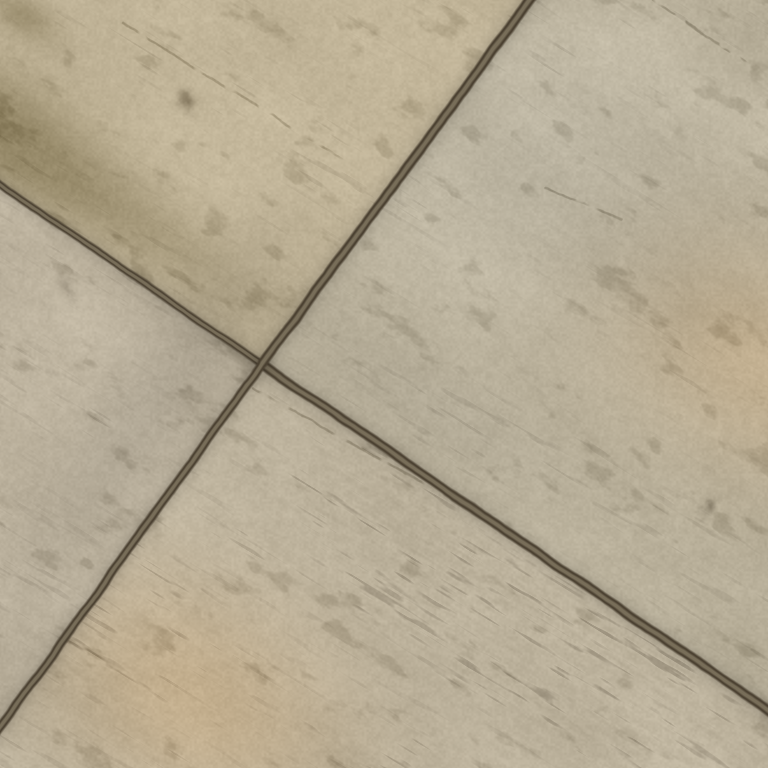
A WebGL 2 fragment shader for this texture:

```glsl
#version 300 es
precision highp float;
// Weathered, brushed stone slabs with two dark joints crossing at an angle.
uniform vec2 u_resolution;
out vec4 fragColor;

const vec2 CROSSING = vec2(0.341, 0.526);
const vec2 GRAIN_DIR = vec2(0.850, -0.527);
const vec3 GROOVE_DARK = vec3(0.29, 0.25, 0.19);
const vec3 GROOVE_LIGHT = vec3(0.47, 0.43, 0.35);
const vec3 OLIVE = vec3(0.55, 0.50, 0.37);
const vec3 OCHRE = vec3(0.75, 0.66, 0.52);
const vec3 SILVER = vec3(0.73, 0.705, 0.635);

float hash(vec2 p) {
  vec3 q = fract(vec3(p.xyx) * 0.1031);
  q += dot(q, q.yzx + 33.33);
  return fract((q.x + q.y) * q.z);
}

float noise(vec2 p) {
  vec2 i = floor(p), f = fract(p);
  f = f * f * (3.0 - 2.0 * f);
  return mix(mix(hash(i), hash(i + vec2(1, 0)), f.x),
             mix(hash(i + vec2(0, 1)), hash(i + vec2(1, 1)), f.x), f.y);
}

float fbm(vec2 p) {
  float sum = 0.0, amp = 0.5;
  for (int i = 0; i < 4; i++) {
    sum += amp * noise(p);
    p = mat2(1.6, 1.2, -1.2, 1.6) * p + 17.3;
    amp *= 0.5;
  }
  return sum / 0.9375;
}

// Soft elliptical patch, long axis along dir
float patchAt(vec2 p, vec2 center, vec2 dir, vec2 radius) {
  vec2 d = p - center;
  vec2 q = vec2(dot(d, dir), dot(d, vec2(-dir.y, dir.x))) / radius;
  return exp(-dot(q, q));
}

float segment(vec2 p, vec2 a, vec2 b) {
  vec2 d = b - a;
  return length(p - a - d * clamp(dot(p - a, d) / dot(d, d), 0.0, 1.0));
}

// Thin broken scratch
float scratch(vec2 p, vec2 a, vec2 b) {
  float d = segment(p + 0.004 * (fbm(p * 45.0) - 0.5), a, b);
  return (1.0 - smoothstep(0.0004, 0.0026, d)) * smoothstep(0.25, 0.6, noise(p * 70.0));
}

// Signed distance to a line through the crossing, positive on its right side
float jointSide(vec2 p, vec2 dir) {
  vec2 d = p - CROSSING;
  return dot(d, vec2(dir.y, -dir.x));
}

vec3 slabColor(float rightOfA, float belowB) {
  vec3 upper = mix(vec3(0.755, 0.705, 0.595), vec3(0.735, 0.700, 0.615), rightOfA);
  vec3 lower = mix(vec3(0.735, 0.695, 0.615), vec3(0.745, 0.705, 0.620), rightOfA);
  return mix(upper, lower, belowB);
}

vec3 addGroove(vec3 col, float d, float halfWidth, float px) {
  float r = abs(d) / halfWidth;
  vec3 inside = mix(GROOVE_LIGHT, GROOVE_DARK, smoothstep(0.05, 0.6, abs(r - 0.1)));
  col *= 1.0 - 0.13 * exp(-max(r - 1.0, 0.0) * 0.75);
  float edge = 0.0013 + px;
  return mix(col, inside, 1.0 - smoothstep(halfWidth - edge, halfWidth + edge, abs(d)));
}

void main() {
  vec2 p = gl_FragCoord.xy / u_resolution;
  float px = 0.5 / min(u_resolution.x, u_resolution.y);
  vec2 g = vec2(dot(p, GRAIN_DIR), dot(p, vec2(-GRAIN_DIR.y, GRAIN_DIR.x)));

  // Joints, with a slight wobble
  float wobble = 0.004 * (fbm(p * 22.0) - 0.5);
  vec2 dirA = p.y > CROSSING.y ? vec2(0.593, 0.805) : vec2(0.584, 0.812);
  float a = jointSide(p, dirA) + wobble;
  float b = jointSide(p, vec2(0.8255, -0.5643)) + wobble;
  float rightOfA = smoothstep(-0.002, 0.002, a);
  float belowB = smoothstep(-0.002, 0.002, b);
  float upperLeft = (1.0 - rightOfA) * (1.0 - belowB);

  // Base tones and broad stains
  vec3 col = slabColor(rightOfA, belowB);
  float cloud = fbm(g * vec2(5.0, 9.0) + 4.0);
  float upperRight = rightOfA * (1.0 - belowB);
  col = mix(col, OCHRE, 0.75 * upperRight * patchAt(p, vec2(0.98, 0.54), GRAIN_DIR, vec2(0.22, 0.13)));
  col = mix(col, OCHRE, 0.8 * rightOfA * belowB * patchAt(p, vec2(0.25, 0.09), GRAIN_DIR, vec2(0.20, 0.14)));
  col = mix(col, SILVER, 0.7 * upperRight * patchAt(p, vec2(0.72, 0.77), GRAIN_DIR, vec2(0.25, 0.2)));
  float olive = 0.75 * patchAt(p, vec2(-0.01, 0.84), GRAIN_DIR, vec2(0.17, 0.075))
    + 0.4 * patchAt(p, vec2(0.16, 0.72), GRAIN_DIR, vec2(0.20, 0.045))
    + 0.6 * patchAt(p, vec2(0.03, 0.98), GRAIN_DIR, vec2(0.05, 0.025));
  col = mix(col, OLIVE, clamp(upperLeft * olive * (0.6 + 0.8 * cloud), 0.0, 0.85));
  col *= 1.0 - 0.09 * patchAt(p, vec2(0.19, 0.46), dirA, vec2(0.25, 0.07)) * (1.0 - rightOfA);
  col *= 1.0 - 0.06 * patchAt(p, vec2(0.56, 0.47), GRAIN_DIR, vec2(0.20, 0.06));
  col += 0.10 * (cloud - 0.5);

  // Brushed grain, blotches and fine grit
  float streak = noise(g * vec2(16.0, 170.0)) * 0.6 + noise(g * vec2(38.0, 330.0)) * 0.4;
  float worn = smoothstep(0.35, 0.7, fbm(g * vec2(4.0, 11.0) + 31.0));
  float strength = mix(0.45, 1.0, belowB * rightOfA) * (0.35 + worn);
  col += 0.045 * strength * (streak - 0.5);
  col -= vec3(0.10, 0.10, 0.095) * strength * smoothstep(0.64, 0.86, streak);
  col -= 0.07 * smoothstep(0.64, 0.80, fbm(g * vec2(22.0, 42.0) + 9.0));
  col += 0.035 * (noise(p * 330.0) - 0.5) + 0.04 * (fbm(p * 110.0) - 0.5);

  // Long scratches and small pits
  float marks = scratch(p, vec2(0.71, 0.755), vec2(0.81, 0.715))
    + scratch(p, vec2(0.85, 1.0), vec2(1.0, 0.90))
    + scratch(p, vec2(0.33, 0.495), vec2(0.56, 0.365))
    + scratch(p, vec2(0.16, 0.97), vec2(0.45, 0.79));
  col -= 0.13 * clamp(marks, 0.0, 1.0);
  vec2 ragged = p + 0.018 * (vec2(fbm(p * 50.0), fbm(p * 50.0 + 70.0)) - 0.5);
  float pits = patchAt(ragged, vec2(0.244, 0.867), dirA, vec2(0.010, 0.013))
    + 0.9 * patchAt(ragged, vec2(0.922, 0.339), dirA, vec2(0.010, 0.008))
    + 0.5 * patchAt(ragged, vec2(0.086, 0.624), GRAIN_DIR, vec2(0.014, 0.008));
  col -= vec3(0.21, 0.21, 0.20) * pits;

  // Grooves last, B narrower on its left arm
  col = addGroove(col, b, mix(0.0046, 0.0062, rightOfA), px);
  col = addGroove(col, a, mix(0.0064, 0.0056, belowB), px);
  fragColor = vec4(clamp(col, 0.0, 1.0), 1.0);
}
```
